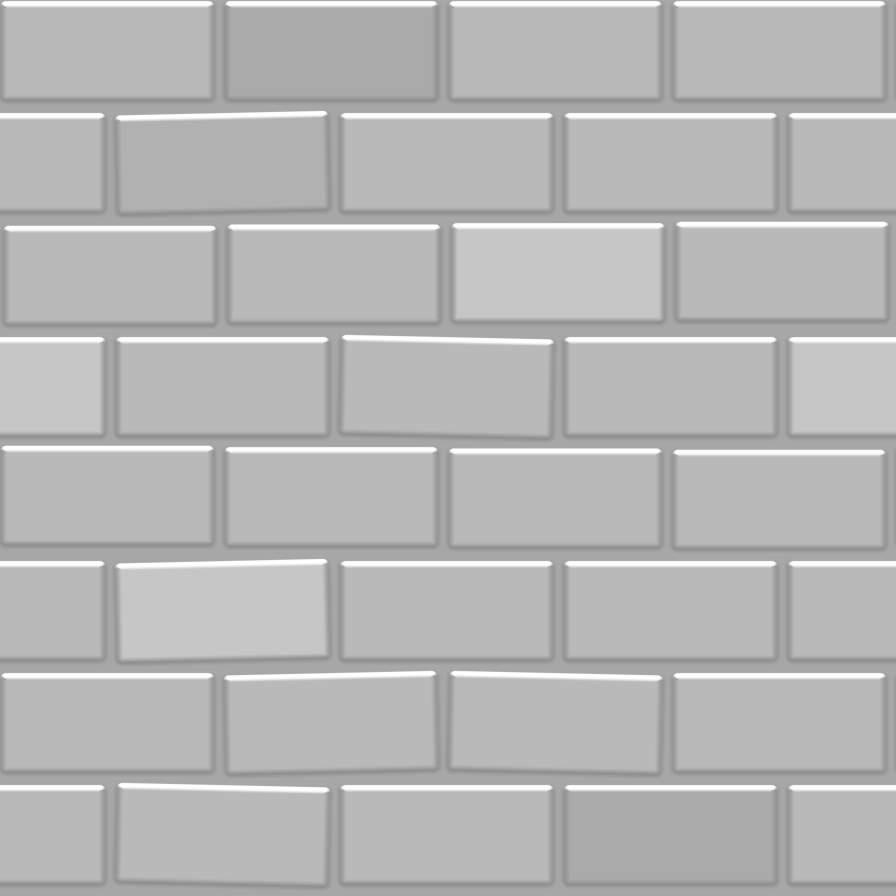
Give the GLSL for this texture, as a WebGL 1 fragment shader.

```glsl
precision highp float;
uniform vec2 u_resolution;

#define ROWS 8.0
#define COLUMNS 4.0
#define HALF_BRICK vec2(0.953, 0.448)
#define CORNER_RADIUS 0.05
#define TILT 0.022
#define BRICK_TONE 0.724
#define LIGHT_TONE 0.776
#define DARK_TONE 0.667
#define MORTAR_TONE 0.655
#define SHADOW_TONE 0.555
#define HIGHLIGHT_TONE 0.995

float roundedBox(vec2 p, vec2 halfSize, float radius) {
  vec2 q = abs(p) - halfSize + radius;
  return length(max(q, 0.0)) + min(max(q.x, q.y), 0.0) - radius;
}

float brickDistance(vec2 p) {
  return roundedBox(p, HALF_BRICK, CORNER_RADIUS);
}

// 1 when a whole number lies from low to high
float inRange(float n, float low, float high) {
  return step(low - 0.5, n) * step(n, high + 0.5);
}

// 1 when whole number k divides n
float divides(float n, float k) {
  return step(mod(n + 0.5, max(k, 1.0)), 0.75);
}

// Scattered rank from 0 to 31, unique to each brick
float brickRank(float row, float column) {
  return mod(floor(13.0 * (row * COLUMNS + column) + 0.5), ROWS * COLUMNS);
}

float brickTone(float rank) {
  float light = inRange(rank, 2.0, 4.0);
  float dark = inRange(mod(rank, 7.0), 6.0, 6.0) * inRange(rank, 6.0, 20.0);
  float darkTone = mix(DARK_TONE, BRICK_TONE, 0.5 * step(14.0, rank));
  return mix(mix(BRICK_TONE, LIGHT_TONE, light), darkTone, dark);
}

float brickAngle(float rank) {
  float rising = inRange(rank, 4.0, 5.0) + inRange(rank, 20.0, 20.0);
  float falling = divides(36.0, rank) * inRange(rank, 9.0, 18.0);
  return TILT * (rising - falling);
}

void main() {
  // One unit is a row height; rows count down from the top
  vec2 uv = gl_FragCoord.xy / u_resolution;
  vec2 wall = vec2(uv.x, 1.0 - uv.y) * ROWS + 0.042;
  float row = mod(floor(wall.y), ROWS);
  wall.x -= 1.03 * mod(row, 2.0);

  // Two courses lean gently in opposite directions
  float lean = (3.0 - row) * inRange(abs(row - 3.0), 1.0, 1.0);
  wall.x -= 0.025 * max(lean, 0.0);
  float column = mod(floor(wall.x * 0.5), COLUMNS);

  // Brick space, with y pointing up
  vec2 p = vec2(mod(wall.x, 2.0) - 1.0, 0.5 - fract(wall.y));
  p.y -= 0.012 * (lean * (column - 1.5) + abs(lean));
  float rank = brickRank(row, column);
  float angle = brickAngle(rank);
  float c = cos(angle);
  float s = sin(angle);
  p = vec2(c * p.x + s * p.y, c * p.y - s * p.x);

  // Edge direction: 1 on the top edge, -1 on the bottom edge
  float d = brickDistance(p);
  float slope = 0.004;
  float facing = (brickDistance(p + vec2(0.0, slope))
    - brickDistance(p - vec2(0.0, slope))) / (2.0 * slope);
  float up = clamp(facing, 0.0, 1.0);
  float down = clamp(-facing, 0.0, 1.0);

  // Bevelled brick face
  float tone = brickTone(rank);
  float shade = smoothstep(-0.065, 0.0, d) * (1.0 - up);
  tone = mix(tone, SHADOW_TONE, shade * mix(0.8, 1.0, down));
  float shine = smoothstep(-0.068, -0.03, d) * smoothstep(0.1, 0.9, up);
  tone = mix(tone, HIGHLIGHT_TONE, shine);

  // Mortar with a soft shadow beside and below each brick
  float contact = smoothstep(0.04, 0.0, d) * (1.0 - up);
  float mortar = mix(MORTAR_TONE, SHADOW_TONE, 0.6 * contact);

  float pixel = ROWS / min(u_resolution.x, u_resolution.y);
  float coverage = 1.0 - smoothstep(-0.75 * pixel, 0.75 * pixel, d);
  gl_FragColor = vec4(vec3(mix(mortar, tone, coverage)), 1.0);
}
```
